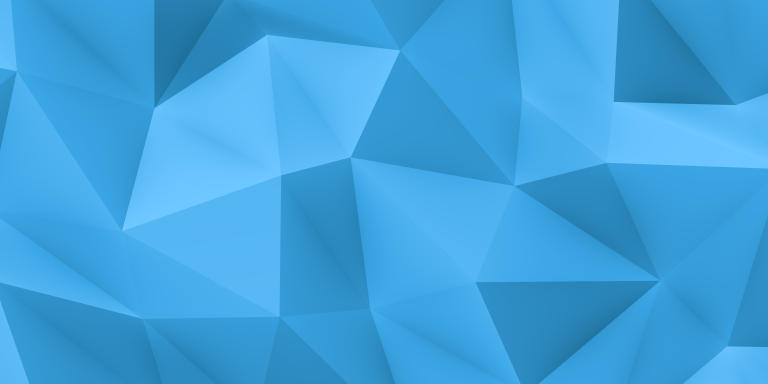
A Shadertoy shader for this background:

```glsl
// Low-poly relief of blue triangular facets with soft shaded valleys.
#define CELLS 3.2          // grid cells per canvas height
#define JITTER 0.34        // vertex displacement, below 0.5
#define FALLING_BIAS 0.62  // below 1 favours diagonals that fall to the right
#define RELIEF 1.1         // height range of the vertices
#define CONTRAST 0.98      // strength of the facet lighting
#define VARIETY 0.24       // random tone per facet
#define CREASE_WIDTH 0.17  // reach of the valley shadows, in cells
#define CREASE_DEPTH 0.36  // darkness of the valley shadows
#define LIGHT_ANGLE 2.3    // direction towards the light
#define DARK vec3(0.16, 0.52, 0.72)
#define MIDDLE vec3(0.23, 0.65, 0.90)
#define LIGHT vec3(0.42, 0.77, 1.00)

vec3 hash32(vec2 p) {
    vec3 q = fract(p.xyx * vec3(0.1031, 0.1030, 0.0973));
    q += dot(q, q.yxz + 33.33);
    return fract((q.xxy + q.yzz) * q.zyx);
}

float cross2(vec2 a, vec2 b) { return a.x * b.y - a.y * b.x; }

float area2(vec3 a, vec3 b, vec3 c) { return cross2(b.xy - a.xy, c.xy - a.xy); }

// Jittered grid point: xy is the position, z the height from 0 to 1
vec3 gridVertex(vec2 id) {
    vec3 h = hash32(id + 57.0);
    return vec3(id + JITTER * (2.0 * h.xy - 1.0), h.z);
}

vec3 palette(float tone) {
    return tone < 0.5 ? mix(DARK, MIDDLE, 2.0 * tone)
                      : mix(MIDDLE, LIGHT, 2.0 * tone - 1.0);
}

// Adds one counter-clockwise facet, weighted by its pixel coverage
void addFacet(vec2 p, vec3 a, vec3 b, vec3 c, float pixel, inout vec4 sum) {
    float area = max(area2(a, b, c), 1e-4);
    vec3 bary = vec3(cross2(b.xy - p, c.xy - p),
                     cross2(c.xy - p, a.xy - p),
                     cross2(a.xy - p, b.xy - p)) / area;
    vec3 edgeLength = vec3(distance(b.xy, c.xy), distance(c.xy, a.xy), distance(a.xy, b.xy));
    vec3 edgeDist = bary * area / edgeLength;
    float coverage = clamp(0.5 + min(edgeDist.x, min(edgeDist.y, edgeDist.z)) / pixel, 0.0, 1.0);
    if (coverage <= 0.0) return;

    // Flat lighting from the facet normal
    vec3 scale = vec3(1.0, 1.0, RELIEF);
    vec3 normal = normalize(cross((b - a) * scale, (c - a) * scale));
    vec2 toLight = vec2(cos(LIGHT_ANGLE), sin(LIGHT_ANGLE));
    float tone = 0.62 + CONTRAST * dot(normal.xy, toLight);
    tone += VARIETY * (hash32(floor((a.xy + b.xy + c.xy) * 40.0)).x - 0.5);
    tone = clamp(tone, 0.03, 1.03);

    // Gentle gradient from low to high corners
    vec3 heights = vec3(a.z, b.z, c.z);
    bary = clamp(bary, 0.0, 1.0);
    tone += 0.16 * (dot(bary, heights) - dot(heights, vec3(1.0 / 3.0)));

    // Soft shadows along low edges, fading out at their ends
    vec3 edgeHeight = 0.5 * (heights.yzx + heights.zxy);
    vec3 valley = 1.0 - smoothstep(0.25, 0.65, edgeHeight);
    vec3 ends = bary.yzx + bary.zxy + 1e-4;
    vec3 taper = 4.0 * bary.yzx * bary.zxy / (ends * ends);
    vec3 shadow = valley * taper * exp(-max(edgeDist, 0.0) / CREASE_WIDTH);
    tone -= CREASE_DEPTH * dot(shadow, vec3(1.0));

    sum += coverage * vec4(palette(clamp(tone, -0.3, 1.04)), 1.0);
}

void mainImage(out vec4 fragColor, in vec2 fragCoord) {
    float pixel = CELLS / iResolution.y;
    vec2 p = (fragCoord - 0.5 * iResolution.xy) * pixel + 20.0;

    // Split each nearby quad along the diagonal giving the fuller triangles
    vec4 sum = vec4(0.0);
    for (int y = -1; y <= 1; y++)
    for (int x = -1; x <= 1; x++) {
        vec2 id = floor(p) + vec2(x, y);
        vec3 a = gridVertex(id);
        vec3 b = gridVertex(id + vec2(1.0, 0.0));
        vec3 c = gridVertex(id + vec2(1.0, 1.0));
        vec3 d = gridVertex(id + vec2(0.0, 1.0));
        float rising = min(area2(a, b, c), area2(a, c, d));
        float falling = min(area2(a, b, d), area2(b, c, d));
        if (rising * FALLING_BIAS > falling) {
            addFacet(p, a, b, c, pixel, sum);
            addFacet(p, a, c, d, pixel, sum);
        } else {
            addFacet(p, a, b, d, pixel, sum);
            addFacet(p, b, c, d, pixel, sum);
        }
    }
    fragColor = vec4(sum.rgb / max(sum.a, 1e-4), 1.0);
}
```
